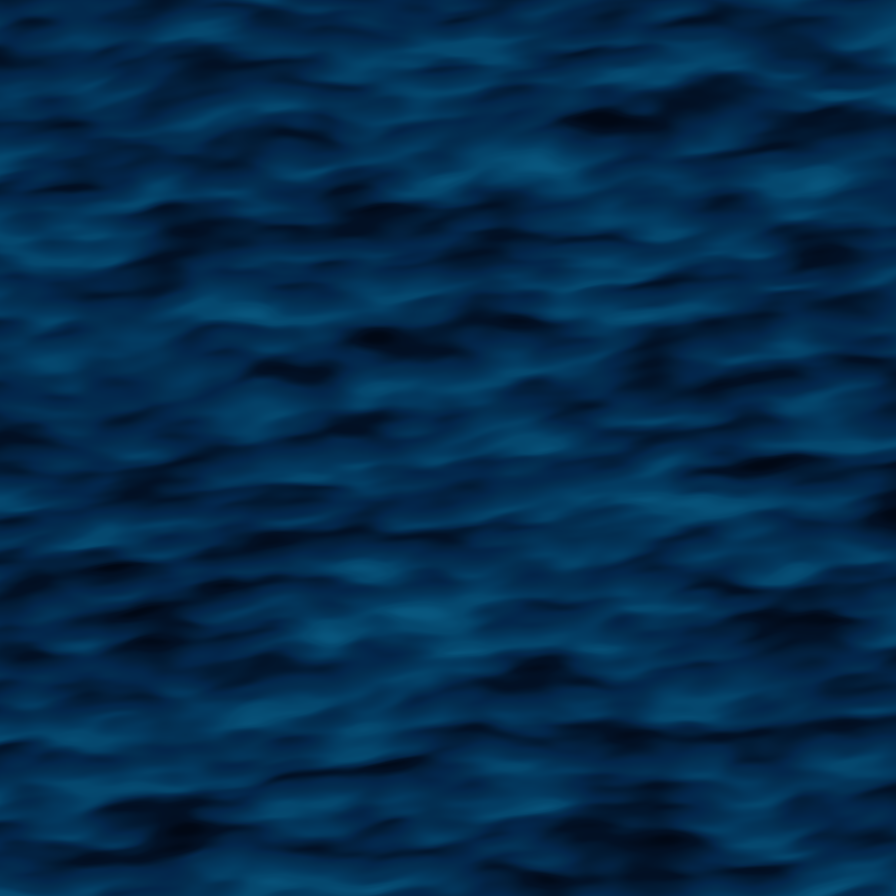
Write a Shadertoy shader that draws this texture.

```glsl
// Dark blue open water with low, wind-drawn ripples seen at a slant.
// Stretched gradient-noise layers are tilted, bent and steepened into waves,
// then the normalised height picks a colour from a deep-to-bright ramp.

const int   LAYERS       = 6;
const vec2  BASE_FREQ    = vec2(3.8, 15.0);   // cells across the canvas
const vec2  FREQ_STEP    = vec2(1.6, 1.5);    // growth per layer
const float PEAK_LAYER   = 1.35;              // layer with most energy
const float LAYER_SPREAD = 2.0;
const float TILT         = 0.09;              // rise to the right
const float TILT_VARY    = 0.05;
const float BEND         = 0.022;             // slow wandering of the crests
const float STEEPEN      = 0.0035;            // sharpens the top of each trough
const float PATCHES      = 0.28;              // broad light and dark areas
const float NOISE_DEV    = 0.215;             // deviation of one noise layer
const float GLINT        = 0.5;

const int STOPS = 6;
const vec3 WATER[STOPS] = vec3[STOPS](
    vec3(0.008, 0.065, 0.145), vec3(0.010, 0.120, 0.230),
    vec3(0.010, 0.150, 0.298), vec3(0.010, 0.180, 0.315),
    vec3(0.010, 0.220, 0.370), vec3(0.018, 0.280, 0.430));
const float LEVEL[STOPS] = float[STOPS](-1.75, -0.86, -0.28, 0.21, 0.86, 1.70);
const vec3 ABYSS = vec3(0.004, 0.030, 0.080);
const vec3 CREST = vec3(0.050, 0.400, 0.560);

// Unit gradient for a lattice cell
vec2 cellGradient(ivec2 cell, int seed) {
    uint n = uint(cell.x) * 1597334677u ^ uint(cell.y) * 3812015801u
           ^ uint(seed) * 2654435769u;
    n = (n ^ (n >> 15)) * 2246822519u;
    n = (n ^ (n >> 13)) * 3266489917u;
    n ^= n >> 16;
    float angle = float(n & 65535u) / 65536.0 * 6.28319;
    return vec2(cos(angle), sin(angle));
}

float gradientNoise(vec2 p, int seed) {
    vec2 base = floor(p), f = p - base;
    ivec2 c = ivec2(base);
    vec2 u = f * f * f * (f * (f * 6.0 - 15.0) + 10.0);
    float a = dot(cellGradient(c, seed), f);
    float b = dot(cellGradient(c + ivec2(1, 0), seed), f - vec2(1, 0));
    float d = dot(cellGradient(c + ivec2(0, 1), seed), f - vec2(0, 1));
    float e = dot(cellGradient(c + ivec2(1, 1), seed), f - vec2(1, 1));
    return mix(mix(a, b, u.x), mix(d, e, u.x), u.y);
}

// Sum of stretched ripples, scaled to unit deviation
float waveHeight(vec2 p) {
    float height = 0.0, energy = 0.0;
    vec2 freq = BASE_FREQ;
    for (int i = 0; i < LAYERS; i++) {
        float k = float(i);
        float offPeak = (k - PEAK_LAYER) / LAYER_SPREAD;
        float weight = exp(-offPeak * offPeak);
        float tilt = TILT + TILT_VARY * sin(k * 2.4);
        vec2 q = vec2(p.x, p.y - tilt * p.x) * freq + k * vec2(7.31, 3.77);
        height += weight * gradientNoise(q, i + 11);
        energy += weight * weight;
        freq *= FREQ_STEP;
    }
    return height / (NOISE_DEV * sqrt(energy));
}

// Ramp through the water colours by height
vec3 waterColour(float height) {
    vec3 colour = mix(ABYSS, WATER[0], smoothstep(-3.2, LEVEL[0], height));
    for (int i = 1; i < STOPS; i++) {
        float t = clamp((height - LEVEL[i - 1]) / (LEVEL[i] - LEVEL[i - 1]), 0.0, 1.0);
        colour = mix(colour, WATER[i], t);
    }
    return mix(colour, CREST, GLINT * smoothstep(LEVEL[STOPS - 1], 3.2, height));
}

void mainImage(out vec4 fragColor, in vec2 fragCoord) {
    vec2 uv = fragCoord / iResolution.xy;

    // Bend the wave lines
    vec2 p = uv;
    p.y += BEND * gradientNoise(uv * vec2(3.0, 5.0), 41);
    p.y += 0.35 * BEND * gradientNoise(uv * vec2(9.0, 13.0) + 4.7, 42);

    // Pull bright crests down over the troughs
    p.y += STEEPEN * clamp(waveHeight(p), -2.0, 2.0);
    float height = waveHeight(p);

    // Broad patches of calmer and darker water
    float patches = gradientNoise(uv * vec2(2.2, 5.5) + 9.3, 43) / NOISE_DEV;
    height = (height + PATCHES * patches) / sqrt(1.0 + PATCHES * PATCHES);

    fragColor = vec4(waterColour(height), 1.0);
}
```
